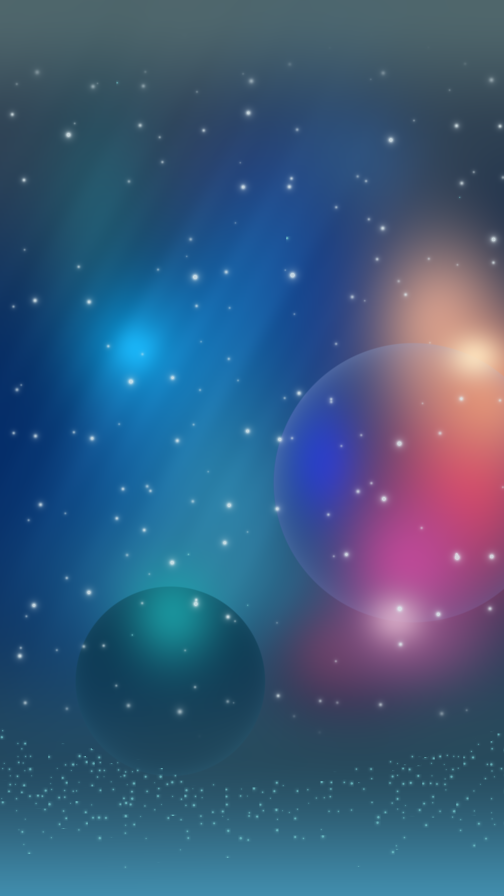
A Shadertoy shader for this background:

```glsl
#define HORIZON vec3(0.27, 0.59, 0.72)
#define HAZE vec3(0.15, 0.29, 0.36)
#define NIGHT vec3(0.08, 0.20, 0.34)
#define SLATE vec3(0.20, 0.27, 0.33)
#define ZENITH vec3(0.31, 0.40, 0.42)
#define BIG_BUBBLE vec3(0.820, 0.820, 0.277)
#define SMALL_BUBBLE vec3(0.338, 0.426, 0.188)
#define BAND_ANGLE 0.38
#define STREAK_STRENGTH 0.035
#define STAR_CELL 0.105
#define DUST_CELL 0.0135

vec2 hash2(vec2 cell) {
    vec3 h = fract(cell.xyx * vec3(0.1031, 0.1030, 0.0973));
    h += dot(h, h.yzx + 33.33);
    return fract((h.xx + h.yz) * h.zy);
}

vec2 rotate(vec2 v, float angle) {
    float c = cos(angle), s = sin(angle);
    return vec2(c * v.x - s * v.y, s * v.x + c * v.y);
}

// Soft elliptical falloff
float glow(vec2 offset, vec2 radius) {
    vec2 q = offset / radius;
    return exp(-dot(q, q));
}

void tint(inout vec3 col, vec2 p, vec2 center, vec2 radius, vec3 hue, float amount) {
    col = mix(col, hue, amount * glow(p - center, radius));
}

// Signed distance to a bubble stored as center and radius
float bubble(vec2 p, vec3 b) {
    return length(p - b.xy) - b.z;
}

vec3 sky(float y) {
    vec3 col = mix(HORIZON, HAZE, smoothstep(-0.08, 0.29, y));
    col = mix(col, NIGHT, smoothstep(0.30, 0.65, y));
    col = mix(col, SLATE, smoothstep(1.05, 1.50, y));
    return mix(col, ZENITH, smoothstep(1.50, 1.76, y));
}

// Diagonal layered sines
float streaks(vec2 p) {
    vec2 q = rotate(p, BAND_ANGLE + 0.12);
    float sum = 0.0, freq = 19.0, amp = 0.5;
    for (int i = 0; i < 4; i++) {
        sum += amp * sin(q.x * freq + 1.7 * sin(q.y * 3.1 + float(i) * 2.0));
        freq *= 1.83;
        amp *= 0.65;
    }
    return sum;
}

// Jittered points with a crisp core and a faint halo
float stars(vec2 p, float cell, float size, float density, float seed) {
    vec2 id = floor(p / cell);
    vec2 rnd = hash2(id + seed), kind = hash2(id + seed + 57.0);
    float d = length((fract(p / cell) - 0.2 - 0.6 * rnd) * cell);
    float r = size * (0.6 + 0.6 * kind.y);
    float shape = exp(-d * d / (r * r)) + 0.25 * exp(-d * d / (r * r * 6.0));
    return shape * step(kind.x, density) * (0.35 + 0.65 * kind.y);
}

void mainImage(out vec4 fragColor, in vec2 fragCoord) {
    vec2 p = fragCoord / iResolution.x;
    float px = 1.0 / iResolution.x;
    vec3 col = sky(p.y);

    // Cool nebula
    tint(col, p, vec2(0.00, 0.88), vec2(0.36, 0.40), vec3(0.01, 0.17, 0.42), 0.85);
    tint(col, p, vec2(0.52, 1.40), vec2(0.18, 0.14), vec3(0.21, 0.19, 0.38), 0.7);
    tint(col, p, vec2(0.62, 1.16), vec2(0.18, 0.28), vec3(0.11, 0.20, 0.52), 0.85);
    tint(col, p, vec2(0.20, 1.34), vec2(0.12, 0.24), vec3(0.12, 0.38, 0.44), 0.65);
    tint(col, p, vec2(0.725, 1.46), vec2(0.11), vec3(0.20, 0.34, 0.51), 0.7);
    float band = glow(rotate(p - vec2(0.38, 1.0), BAND_ANGLE), vec2(0.18, 0.46));
    col = mix(col, vec3(0.06, 0.42, 0.72), 0.9 * band);
    tint(col, p, vec2(0.44, 0.78), vec2(0.17, 0.27), vec3(0.19, 0.55, 0.69), 0.8);
    tint(col, p, vec2(0.38, 0.62), vec2(0.24, 0.13), vec3(0.21, 0.53, 0.64), 0.65);
    tint(col, p, vec2(0.26, 1.09), vec2(0.12, 0.13), vec3(0.05, 0.61, 0.86), 0.75);
    tint(col, p, vec2(0.27, 1.085), vec2(0.045), vec3(0.10, 0.74, 1.00), 0.7);
    float veil = glow(p - vec2(0.36, 1.08), vec2(0.38, 0.46));
    col += STREAK_STRENGTH * streaks(p) * veil * vec3(0.6, 1.0, 1.2);

    // Shaded inside of the large bubble
    float big = bubble(p, BIG_BUBBLE);
    float inBig = smoothstep(px, -px, big);
    col = mix(col, vec3(0.11, 0.26, 0.48), 0.6 * inBig);
    tint(col, p, vec2(0.645, 0.86), vec2(0.08, 0.12), vec3(0.10, 0.23, 0.86), 0.85 * inBig);

    // Warm nebula
    tint(col, p, vec2(1.00, 1.32), vec2(0.14, 0.17), vec3(0.09, 0.17, 0.28), 0.7);
    tint(col, p, vec2(0.68, 0.43), vec2(0.15, 0.10), vec3(0.24, 0.19, 0.33), 0.7);
    tint(col, p, vec2(0.65, 0.48), vec2(0.08), vec3(0.46, 0.24, 0.38), 0.5);
    tint(col, p, vec2(0.93, 0.82), vec2(0.18, 0.24), vec3(0.83, 0.26, 0.39), 0.95);
    tint(col, p, vec2(0.81, 0.65), vec2(0.13, 0.15), vec3(0.80, 0.29, 0.62), 0.85);
    tint(col, p, vec2(0.80, 0.51), vec2(0.14, 0.09), vec3(0.59, 0.34, 0.54), 0.7);
    tint(col, p, vec2(0.87, 1.14), vec2(0.13, 0.17), vec3(0.82, 0.62, 0.56), 0.95);
    tint(col, p, vec2(0.97, 1.00), vec2(0.13, 0.14), vec3(0.94, 0.61, 0.46), 0.85);

    // Large bubble rim, brightest toward the upper left
    vec2 n = normalize(p - BIG_BUBBLE.xy + 1e-5);
    float lit = 0.55 + 0.45 * dot(n, vec2(-0.7, 0.7));
    col = mix(col, vec3(0.55, 0.65, 0.85), inBig * exp(big * 28.0) * (0.08 + 0.25 * lit));

    // Small bubble with a teal crown
    float small = bubble(p, SMALL_BUBBLE);
    float inSmall = smoothstep(px, -px, small);
    float shade = smoothstep(-0.17, 0.10, p.y - SMALL_BUBBLE.y);
    col = mix(col, vec3(0.04, 0.20, 0.29), inSmall * mix(0.25, 0.85, shade));
    col += 0.05 * inSmall * exp(small * 45.0) * vec3(0.5, 0.9, 1.0);
    tint(col, p, vec2(0.343, 0.56), vec2(0.09, 0.10), vec3(0.11, 0.65, 0.67), 0.8);

    // Hot spots on the bubble edges
    tint(col, p, vec2(0.942, 1.07), vec2(0.055, 0.045), vec3(1.00, 0.91, 0.76), 0.85);
    tint(col, p, vec2(0.787, 0.55), vec2(0.055, 0.050), vec3(0.89, 0.73, 0.82), 0.75);

    // Scattered stars
    float span = smoothstep(0.30, 0.42, p.y) * smoothstep(1.72, 1.52, p.y);
    float light = stars(p, STAR_CELL, 0.0045, 0.55, 3.0) + 0.7 * stars(p, STAR_CELL * 0.83, 0.003, 0.5, 41.0);
    col = mix(col, vec3(0.88, 0.93, 0.94), clamp(light * span, 0.0, 0.85));

    // Fine dust above the horizon, sagging in the middle
    float edge = 0.33 - 0.10 * sin(3.14159 * clamp(p.x, 0.0, 1.0));
    float drift = smoothstep(edge + 0.02, edge - 0.03, p.y) * smoothstep(0.04, 0.27, p.y);
    float dust = stars(p, DUST_CELL, 0.0019, 0.5 * drift, 9.0);
    col = mix(col, vec3(0.45, 0.78, 0.80), clamp(0.85 * dust, 0.0, 0.8));

    fragColor = vec4(clamp(col, 0.0, 1.0), 1.0);
}
```
